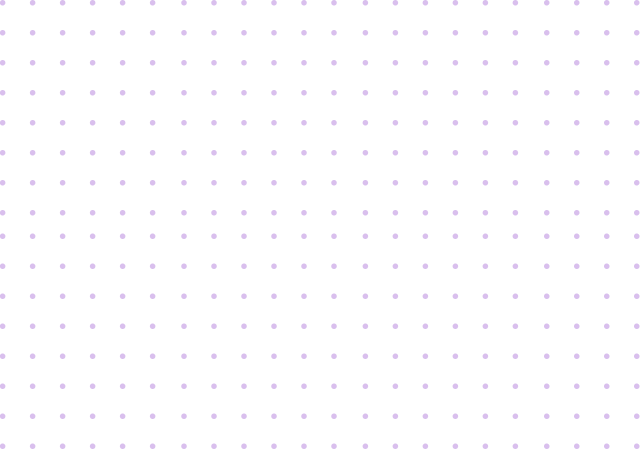
Give the GLSL for this pattern, as a WebGL 1 fragment shader.

```glsl
precision highp float;

uniform vec2 u_resolution;

// Lengths are in 1/360 of the canvas height
#define UNITS_HIGH 360.0
#define TILE_SIZE vec2(145.1, 186.8)
#define DOTS_PER_TILE vec2(6.0, 8.0)
#define DOT_PITCH 24.0
#define DOT_RADIUS 2.2
#define FIRST_DOT vec2(2.1, 2.2)
#define PAPER_COLOR vec3(1.0)
#define DOT_COLOR vec3(0.85, 0.75, 0.93)

// Signed distance to the nearest dot; dots sit on an even grid in each tile,
// and the seam between tiles has its own spacing
float dotDistance(vec2 point) {
  vec2 margin = vec2(0.5 * DOT_PITCH);
  vec2 local = mod(point - FIRST_DOT + margin, TILE_SIZE) - margin;
  vec2 index = clamp(floor(local / DOT_PITCH + 0.5), vec2(0.0), DOTS_PER_TILE - 1.0);
  return length(local - index * DOT_PITCH) - DOT_RADIUS;
}

void main() {
  float unitsPerPixel = UNITS_HIGH / u_resolution.y;

  // Measure from the top left corner
  vec2 point = vec2(gl_FragCoord.x, u_resolution.y - gl_FragCoord.y) * unitsPerPixel;

  // One pixel wide soft edge
  float coverage = clamp(0.5 - dotDistance(point) / unitsPerPixel, 0.0, 1.0);
  gl_FragColor = vec4(mix(PAPER_COLOR, DOT_COLOR, coverage), 1.0);
}
```
